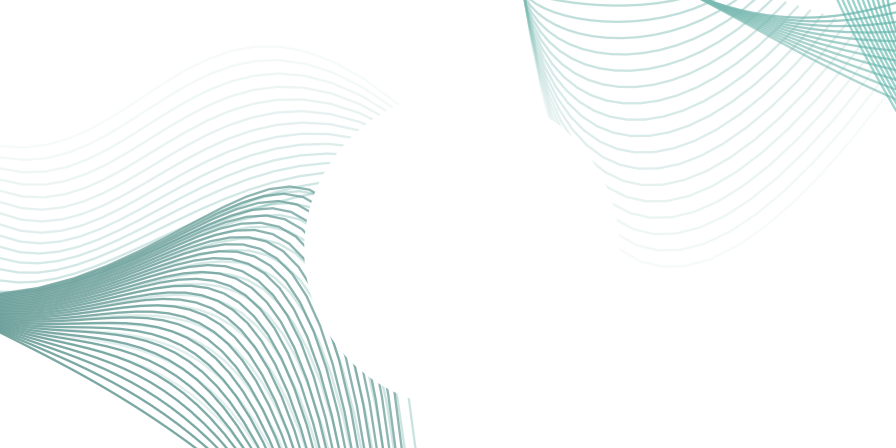
Write a Shadertoy shader that draws this background.

```glsl
// Draws fans of fine teal wave lines on white, parted by a clear white disc.
#define DISC_CENTER vec2(1.031, 0.443)
#define DISC_RADIUS 0.352
#define LINE_HALF_WIDTH 0.0026
#define SEGMENTS 18
#define DEEP_TEAL vec3(0.42, 0.62, 0.60)
#define SOFT_TEAL vec3(0.48, 0.73, 0.70)
#define BRIGHT_TEAL vec3(0.32, 0.70, 0.65)

float segmentDistance(vec2 p, vec2 a, vec2 b) {
    vec2 ap = p - a, ab = b - a;
    return length(ap - ab * clamp(dot(ap, ab) / dot(ab, ab), 0.0, 1.0));
}

// The columns of m are the four control points of a cubic curve
vec2 bezier(mat4x2 m, float s) {
    float r = 1.0 - s;
    return m * vec4(r * r * r, 3.0 * r * r * s, 3.0 * r * s * s, s * s * s);
}

float curveDistance(vec2 p, mat4x2 curve) {
    float nearest = 1e3;
    vec2 start = curve[0];
    for (int i = 1; i <= SEGMENTS; i++) {
        vec2 end = bezier(curve, float(i) / float(SEGMENTS));
        nearest = min(nearest, segmentDistance(p, start, end));
        start = end;
    }
    return nearest;
}

// Blends evenly spaced lines from one curve to another.
// opacity: first and last line; sag: how far the middle lines dip
void drawFan(inout vec3 color, vec2 p, mat4x2 first, mat4x2 last,
             int count, vec3 ink, vec2 opacity, float sag) {
    // Skip the fan outside the box of its control points
    vec2 low = first[0], high = first[0];
    for (int i = 0; i < 4; i++) {
        low = min(low, min(first[i], last[i]));
        high = max(high, max(first[i], last[i]));
    }
    low -= vec2(0.01, 0.01 + sag);
    high += 0.01;
    if (any(lessThan(p, low)) || any(greaterThan(p, high))) return;

    float pixel = 1.0 / iResolution.y;
    for (int i = 0; i < count; i++) {
        float t = float(i) / float(count - 1);
        mat4x2 curve = first * (1.0 - t) + last * t;
        curve[1].y -= sag * sin(3.14159 * t);
        float d = curveDistance(p, curve);
        float cover = clamp((LINE_HALF_WIDTH - d) / pixel + 0.5, 0.0, 1.0);
        color = mix(color, ink, cover * mix(opacity.x, opacity.y, t));
    }
}

void mainImage(out vec4 fragColor, in vec2 fragCoord) {
    vec2 p = fragCoord / iResolution.y;
    vec3 color = vec3(1.0);
    float discDistance = length(p - DISC_CENTER) - DISC_RADIUS;

    if (discDistance > -0.01) {
        // Faint waves at the upper left
        drawFan(color, p,
            mat4x2(0.0, 0.674, 0.339, 0.622, 0.469, 1.182, 0.964, 0.70),
            mat4x2(0.0, 0.349, 0.234, 0.323, 0.521, 0.609, 0.911, 0.583),
            14, SOFT_TEAL, vec2(0.07, 0.38), 0.08);

        // Pale lines behind the lower left fan
        drawFan(color, p,
            mat4x2(0.0, 0.345, 0.53, 0.388, 0.81, 1.03, 0.934, -0.05),
            mat4x2(0.0, 0.27, 0.22, 0.21, 0.40, 0.22, 0.58, -0.05),
            16, SOFT_TEAL, vec2(0.4, 0.2), 0.0);

        // Dense lower left fan
        drawFan(color, p,
            mat4x2(0.0, 0.344, 0.521, 0.388, 0.781, 1.052, 0.902, -0.042),
            mat4x2(0.0, 0.258, 0.156, 0.18, 0.312, 0.102, 0.508, -0.055),
            30, DEEP_TEAL, vec2(0.75, 0.9), 0.0);

        // Hanging curves at the upper right
        drawFan(color, p,
            mat4x2(1.164, 1.026, 1.185, 1.0, 1.458, 0.948, 1.615, 1.039),
            mat4x2(1.168, 1.026, 1.276, 0.219, 1.589, 0.219, 2.057, 0.896),
            17, SOFT_TEAL, vec2(0.5, 0.07), 0.0);

        // Fan spreading to the right edge
        drawFan(color, p,
            mat4x2(1.53, 1.02, 1.72, 0.935, 1.875, 0.953, 2.02, 1.0),
            mat4x2(1.53, 1.02, 1.693, 0.935, 1.85, 0.84, 2.02, 0.77),
            11, SOFT_TEAL, vec2(0.75, 0.6), 0.0);

        // Steep bundle in the top right corner
        drawFan(color, p,
            mat4x2(1.865, 1.01, 1.9, 0.93, 1.96, 0.82, 2.02, 0.72),
            mat4x2(1.98, 1.01, 1.985, 0.97, 2.0, 0.93, 2.02, 0.88),
            11, BRIGHT_TEAL, vec2(0.55, 0.65), 0.0);
    }

    // Clear white disc
    float outside = clamp(discDistance * iResolution.y + 0.5, 0.0, 1.0);
    fragColor = vec4(mix(vec3(1.0), color, outside), 1.0);
}
```
